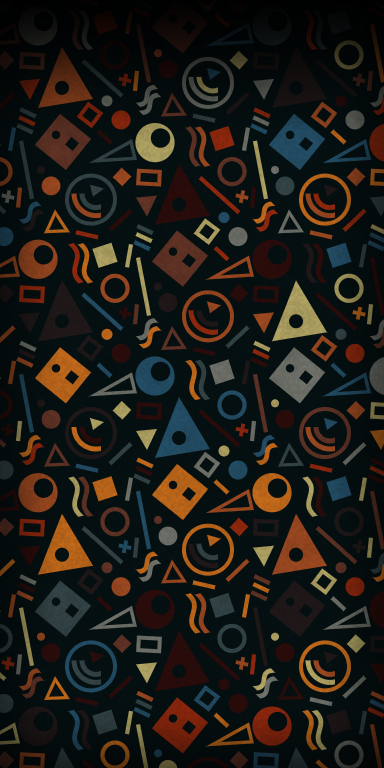
Reproduce this pattern procedurally as a Shadertoy shader.

```glsl
// Retro confetti of geometric motifs on a near-black teal ground.
// Each motif sits on a half-drop lattice, is drawn by a distance function and
// takes a hashed colour per repeat; a vignette and fine grain age the sheet.

const float SHEET = 768.0;               // design units per canvas height
const vec2 STEP = vec2(117.0, 116.7);    // half of the repeat in x and y
const vec2 ORIGIN = vec2(-13.0, 438.0);  // lattice origin from top centre
const vec3 GROUND = vec3(0.018, 0.060, 0.066);

float hash(vec2 p) {
    vec3 q = fract(vec3(p.xyx) * 0.1031);
    q += dot(q, q.yzx + 33.33);
    return fract((q.x + q.y) * q.z);
}

float noise(vec2 p) {
    vec2 i = floor(p), f = fract(p);
    f = f * f * (3.0 - 2.0 * f);
    return mix(mix(hash(i), hash(i + vec2(1, 0)), f.x),
               mix(hash(i + vec2(0, 1)), hash(i + 1.0), f.x), f.y);
}

// Nearest half-drop repeat of a motif: xy local position, zw cell id
vec4 place(vec2 p, vec2 centre) {
    vec2 q = (p - centre) / STEP;
    vec2 k = floor(vec2(q.x + q.y, q.x - q.y) * 0.5 + 0.5);
    vec2 cell = vec2(k.x + k.y, k.x - k.y);
    return vec4((q - cell) * STEP, cell);
}

vec3 ink(vec2 cell, float seed) {
    vec3 palette[10] = vec3[10](
        vec3(0.66, 0.61, 0.37), vec3(0.72, 0.39, 0.10), vec3(0.54, 0.15, 0.05),
        vec3(0.36, 0.19, 0.14), vec3(0.16, 0.045, 0.04), vec3(0.13, 0.29, 0.38),
        vec3(0.19, 0.25, 0.26), vec3(0.41, 0.42, 0.39), vec3(0.12, 0.09, 0.09),
        vec3(0.58, 0.27, 0.12));
    return palette[int(hash(cell * 7.0 + vec2(seed * 13.7 + 91.0, seed * 5.3 + 57.0)) * 9.99)];
}

void stamp(inout vec3 col, float d, vec3 colour) {
    col = mix(col, colour, clamp(0.5 - d * iResolution.y / SHEET, 0.0, 1.0));
}

// Distance functions, y pointing down
vec2 turn(vec2 q, float degrees) {
    float a = radians(degrees);
    return vec2(q.x * cos(a) + q.y * sin(a), q.y * cos(a) - q.x * sin(a));
}
float disc(vec2 q, float r) { return length(q) - r; }
float outline(float d, float w) { return abs(d + w) - w; }
float box(vec2 q, vec2 halfSize) {
    vec2 d = abs(q) - halfSize;
    return length(max(d, 0.0)) + min(max(d.x, d.y), 0.0);
}
vec2 along(vec2 q, vec2 dir) { return vec2(dot(q, vec2(dir.y, -dir.x)), dot(q, dir)); }
float bar(vec2 q, vec2 reach) {
    return box(along(q, normalize(reach)), vec2(2.1, length(reach)));
}
float wave(vec2 q, vec2 reach, float amp) {
    float len = length(reach), k = 3.14159 / len;
    vec2 r = along(q, reach / len);
    float slope = amp * k * cos(k * r.y);
    float d = abs(r.x - amp * sin(k * r.y)) / sqrt(1.0 + slope * slope) - 2.4;
    return max(d, abs(r.y) - len);
}
float edge(vec2 q, vec2 a, vec2 b) {
    return dot(q - a, normalize(vec2(b.y - a.y, a.x - b.x)));
}
float triangle(vec2 q, vec2 a, vec2 b, vec2 c) {
    return max(edge(q, a, b), max(edge(q, b, c), edge(q, c, a)));
}
float arc(vec2 q, float r) {
    return max(abs(length(q) - r) - 2.5, max(q.x - 5.0, -q.y));
}

// Solid and outlined polygons
void drawPolygons(inout vec3 col, vec2 p) {
    vec4 m = place(p, vec2(0));
    float d = triangle(m.xy, vec2(0, -41), vec2(31, 11), vec2(-24, 20));
    stamp(col, max(d, -disc(m.xy, 7.0)), ink(m.zw, 1.0));
    m = place(p, vec2(1, 54));
    vec2 q = turn(m.xy, 39.0);
    d = max(box(q, vec2(20)), -disc(m.xy + 7.0, 4.2));
    stamp(col, max(d, -box(turn(m.xy - vec2(9, 2), 39.0), vec2(5))), ink(m.zw, 2.0));
    m = place(p, vec2(43, -66));
    stamp(col, box(turn(m.xy, -18.0), vec2(10)), ink(m.zw, 3.0));
    m = place(p, vec2(60, 89));
    stamp(col, box(turn(m.xy, 43.0), vec2(6.6)), ink(m.zw, 4.0));
    m = place(p, vec2(-30, -27));
    stamp(col, outline(box(turn(m.xy, 3.0), vec2(12.5, 8.3)), 2.0), ink(m.zw, 5.0));
    m = place(p, vec2(28, 27));
    stamp(col, outline(box(turn(m.xy, 37.0), vec2(9.5)), 2.0), ink(m.zw, 6.0));
    m = place(p, vec2(63, -8));
    q = abs(turn(m.xy, 12.0));
    stamp(col, min(box(q, vec2(6.3, 1.9)), box(q, vec2(1.9, 6.3))), ink(m.zw, 7.0));
    m = place(p, vec2(-32, -1));
    stamp(col, triangle(m.xy, vec2(-11, -6), vec2(10, -8), vec2(0, 13)), ink(m.zw, 8.0));
    m = place(p, vec2(-6, -96));
    d = triangle(m.xy, vec2(-1, -16), vec2(14, 7), vec2(-12, 8));
    stamp(col, outline(d, 1.6), ink(m.zw, 9.0));
    m = place(p, vec2(57, 66));
    d = triangle(m.xy, vec2(13, -15), vec2(18, 6), vec2(-30, 9));
    stamp(col, outline(d, 1.7), ink(m.zw, 10.0));
}

// Discs, rings and the badge with nested arcs
void drawRounds(inout vec3 col, vec2 p) {
    vec3 discs[4] = vec3[4](vec3(-11, 98, 9.4), vec3(59, 32, 9.5), vec3(-21, 82, 4), vec3(45, 13, 5.5));
    for (int i = 0; i < 4; i++) {
        vec4 m = place(p, discs[i].xy);
        stamp(col, disc(m.xy, discs[i].z), ink(m.zw, 20.0 + float(i)));
    }
    vec4 m = place(p, vec2(-24, -62));
    stamp(col, max(disc(m.xy, 19.6), -disc(m.xy - vec2(5.5, -4.5), 9.7)), ink(m.zw, 25.0));
    m = place(p, vec2(53, -33));
    stamp(col, outline(disc(m.xy, 14.6), 2.1), ink(m.zw, 26.0));
    m = place(p, vec2(-88, -5));
    stamp(col, outline(disc(m.xy, 26.0), 2.0), ink(m.zw, 27.0));
    for (float i = 0.0; i < 2.0; i++)
        stamp(col, arc(m.xy - vec2(5, -6), 22.0 - 8.0 * i), ink(m.zw, 28.0 + i));
    stamp(col, triangle(m.xy, vec2(-1, -15), vec2(13, -11), vec2(2, -3)), ink(m.zw, 30.0));
}

// Straight bars (centre, half reach) and paired squiggles
void drawStrokes(inout vec3 col, vec2 p) {
    vec4 bars[10] = vec4[10](
        vec4(-35.5, 82, 5.5, 29), vec4(40.5, -9.5, 19.5, 17.5), vec4(58.5, -101, 10.5, -10),
        vec4(25, -86.5, 11, 2.5), vec4(67, -65.5, 2, -11.5), vec4(42.5, 49, 6.5, 6),
        vec4(74, -7, -1, 10), vec4(-34, 25, 7.7, 3.6), vec4(-35, 33, 7.7, 3.6), vec4(-37, 41, 7.7, 3.6));
    for (int i = 0; i < 10; i++) {
        vec4 m = place(p, bars[i].xy);
        stamp(col, bar(m.xy, bars[i].zw), ink(m.zw, 40.0 + float(i)));
    }
    for (float i = 0.0; i < 2.0; i++) {
        vec4 m = place(p, vec2(14.0 + 9.5 * i, -58));
        stamp(col, wave(m.xy, vec2(5, 19.5), -3.6), ink(m.zw, 52.0 + i));
        m = place(p, vec2(85, 8) + i * vec2(3, 8));
        stamp(col, wave(m.xy, vec2(-9, 9), 3.0), ink(m.zw, 54.0 + i));
    }
}

void mainImage(out vec4 fragColor, in vec2 fragCoord) {
    vec2 uv = fragCoord / iResolution.xy;
    vec2 sheet = vec2(fragCoord.x - 0.5 * iResolution.x, iResolution.y - fragCoord.y) * SHEET / iResolution.y;
    vec2 p = sheet - ORIGIN;
    vec3 col = GROUND;
    drawStrokes(col, p);
    drawRounds(col, p);
    drawPolygons(col, p);

    // Grain, then fading towards the top, foot and sides
    col *= 0.90 + 0.12 * noise(sheet * 0.45 + 500.0) + 0.08 * noise(sheet * 0.06 + 90.0);
    float down = 1.0 - uv.y;
    float light = smoothstep(-0.02, 0.2, down) * (1.0 - smoothstep(0.9, 1.1, down));
    light *= 1.0 - 0.4 * smoothstep(0.34, 0.52, abs(uv.x - 0.5));
    fragColor = vec4(col * light, 1.0);
}
```
